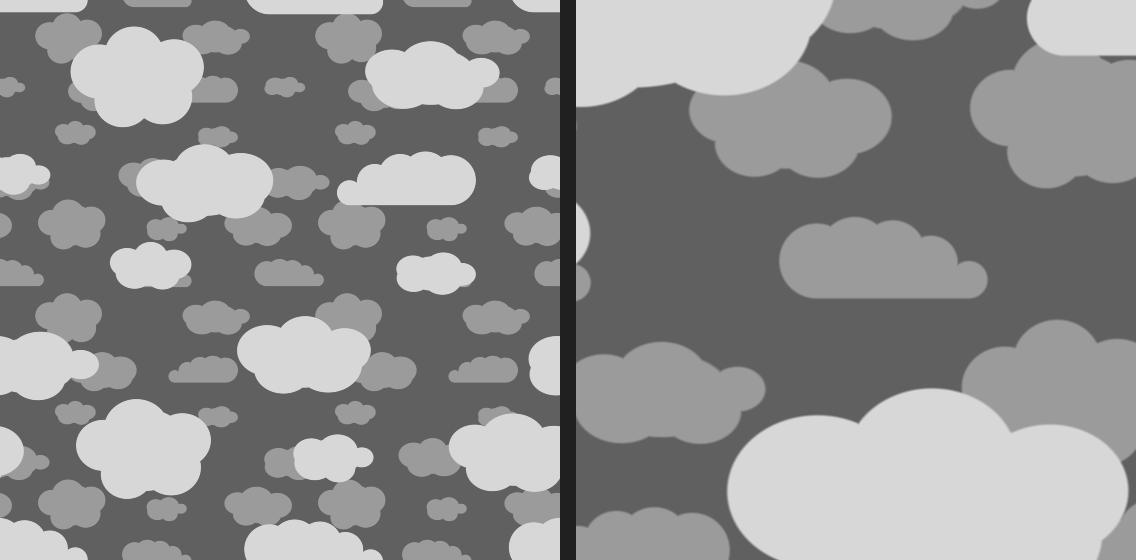
Left, the full canvas; right, a detail of the centre.
Write a three.js fragment shader that draws this pattern.

```glsl
varying vec2 vUv;

const float TAU = 6.2831853;
const float ROWS = 6.0;
const float EDGE = 0.001;
const vec3 SKY = vec3(0.376);
const vec3 FAR_CLOUD = vec3(0.608);
const vec3 NEAR_CLOUD = vec3(0.843);

float hash(float n) {
  n = fract(n * 0.1031);
  n *= n + 33.33;
  n *= n + n;
  return fract(n);
}

float ellipse(vec2 p, vec2 radii) {
  return (length(p / radii) - 1.0) * min(radii.x, radii.y);
}

float box(vec2 p, vec2 halfSize) {
  vec2 d = abs(p) - halfSize;
  return length(max(d, 0.0)) + min(max(d.x, d.y), 0.0);
}

// Round cloud of half width 1: a body ringed by five lobes, tapering to the right
float puffyCloud(vec2 p, float halfHeight, float taper, float seed) {
  float d = ellipse(p, vec2(0.66, 0.8 * halfHeight));
  float tilt = 0.4 * (hash(seed) - 0.5) - 2.0 * taper;
  for (float j = 0.0; j < 5.0; j++) {
    float angle = TAU * (0.25 + j / 5.0) + tilt + 0.3 * (hash(seed + j + 11.0) - 0.5);
    vec2 direction = vec2(cos(angle), sin(angle));
    float width = mix(0.37, 0.49, hash(seed + j + 23.0));
    width -= taper * pow(max(direction.x, 0.0), 3.0);
    vec2 radii = width * vec2(1.0, 0.5 + 0.6 * halfHeight);
    vec2 center = (vec2(1.0, halfHeight) - radii) * direction;
    d = min(d, ellipse(p - center, radii));
  }
  return d;
}

// Flat-based cloud of half width 1: a slab under lobes that shrink sideways
float flatCloud(vec2 p, float lift) {
  p.y += 0.38;
  float d = box(p - vec2(0.09, 0.13), vec2(0.73, 0.13));
  for (float j = 0.0; j < 5.0; j++) {
    float t = j / 4.0;
    float radius = mix(0.36, 0.18, t * t);
    vec2 center = vec2(mix(-0.64, 0.82, t), radius + lift * sin(0.5 * TAU * t));
    d = min(d, length(p - center) - radius);
  }
  return d;
}

// Staggered rows of two or three clouds that wrap over the unit square
float cloudLayer(vec2 uv) {
  float d = 1.0;
  for (float row = 0.0; row < ROWS; row++) {
    bool fullRow = mod(row, 3.0) == 1.0;
    float count = fullRow ? 3.0 : 2.0;
    float stagger = mod(row, 2.0) == 0.0 ? 0.27 : 0.04;
    for (float column = 0.0; column < 3.0; column++) {
      if (column >= count) break;
      float seed = row * 67.0 + column * 191.0 + 5.0;
      vec2 jitter = vec2(0.05, 0.03) * (vec2(hash(seed + 1.0), hash(seed + 2.0)) - 0.5);
      vec2 center = vec2(stagger + column / count, 1.0 - (row + 0.9) / ROWS) + jitter;

      bool small = row == 2.0 || (fullRow && column == floor(row / 3.0));
      bool flatBase = row == 5.0 || (row == 1.0 && column == 2.0);
      bool tall = mod(row, 4.0) == 0.0 && column == 0.0;
      float size = small ? 0.075 : 0.124;
      vec2 p = (fract(uv - center + 0.5) - 0.5) / size;
      if (max(abs(p.x), abs(p.y)) > 1.2) continue;

      float variety = hash(seed + 3.0);
      float shape;
      if (flatBase) {
        p.x *= row < 3.0 ? -1.0 : 1.0;
        shape = flatCloud(p, mix(0.08, 0.14, variety));
      } else {
        float halfHeight = tall ? 0.74 : mix(0.49, 0.59, variety);
        float taper = 0.12 * mod(row + column, 2.0);
        shape = puffyCloud(p, halfHeight, taper, seed);
      }
      d = min(d, shape * size);
    }
  }
  return d;
}

float coverage(float d) {
  return 1.0 - smoothstep(-EDGE, EDGE, d);
}

void main() {
  // The far layer is the near one at half size, repeated twice each way
  float near = cloudLayer(vUv);
  float far = cloudLayer(vUv * 2.0) / 2.0;
  vec3 color = mix(SKY, FAR_CLOUD, coverage(far));
  color = mix(color, NEAR_CLOUD, coverage(near));
  gl_FragColor = vec4(color, 1.0);
}
```
